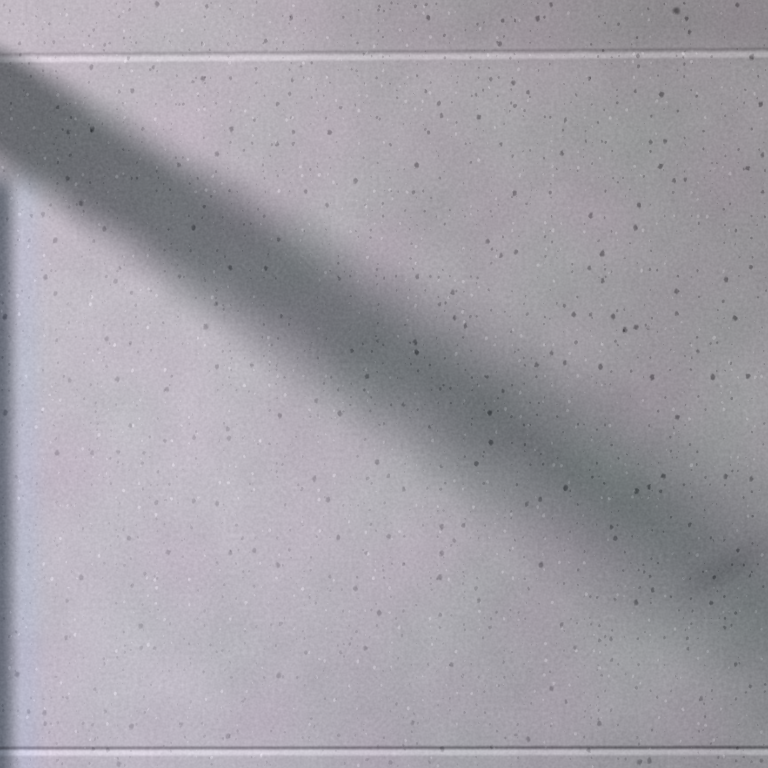
This texture is drawn by a three.js fragment shader. Its source:

```glsl
// Pale concrete wall with two scored joints, crossed by a soft diagonal shadow.
varying vec2 vUv;

vec2 hash2(vec2 p) {
  vec3 q = fract(p.xyx * vec3(0.1031, 0.1030, 0.0973));
  q += dot(q, q.yzx + 33.33);
  return fract((q.xx + q.yz) * q.zy);
}

float gradientNoise(vec2 p) {
  vec2 cell = floor(p), f = fract(p);
  vec2 u = f * f * f * (f * (f * 6.0 - 15.0) + 10.0);
  float a = dot(hash2(cell) * 2.0 - 1.0, f);
  float b = dot(hash2(cell + vec2(1.0, 0.0)) * 2.0 - 1.0, f - vec2(1.0, 0.0));
  float c = dot(hash2(cell + vec2(0.0, 1.0)) * 2.0 - 1.0, f - vec2(0.0, 1.0));
  float d = dot(hash2(cell + 1.0) * 2.0 - 1.0, f - 1.0);
  return mix(mix(a, b, u.x), mix(c, d, u.x), u.y);
}

float fbm(vec2 p) {
  float sum = 0.0, amplitude = 0.5;
  for (int i = 0; i < 4; i++) {
    sum += amplitude * gradientNoise(p);
    p = mat2(0.8, 0.6, -0.6, 0.8) * p * 2.03 + 17.0;
    amplitude *= 0.5;
  }
  return sum;
}

// Scattered soft dots: one possible dot in each grid cell.
float specks(vec2 uv, float scale, float density, float seed) {
  vec2 p = uv * scale + 0.12 * gradientNoise(uv * 240.0);
  vec2 cell = floor(p);
  vec2 pick = hash2(cell + seed);
  vec2 center = 0.3 + 0.4 * hash2(cell + seed + 57.0);
  float radius = mix(0.1, 0.28, pick.y);
  float dist = length((fract(p) - center) * vec2(1.0, 0.8));
  return step(pick.x, density) * (0.4 + 0.6 * pick.y)
    * (1.0 - smoothstep(radius * 0.3, radius, dist));
}

float band(float d, float halfWidth, float blur) {
  return 1.0 - smoothstep(halfWidth - blur, halfWidth + blur, abs(d));
}

vec3 wallColor(vec2 uv) {
  vec3 left = mix(vec3(0.735, 0.715, 0.76), vec3(0.755, 0.725, 0.76), uv.y);
  vec3 right = mix(vec3(0.59, 0.585, 0.605), vec3(0.595, 0.58, 0.595), uv.y);
  vec3 color = mix(left, right, smoothstep(0.05, 1.05, uv.x + 0.12 * (uv.y - 0.5)));
  color -= 0.045 * smoothstep(0.9, 0.96, uv.y) * smoothstep(0.2, 0.8, uv.x);
  color -= 0.03 * smoothstep(0.12, 0.0, uv.y) * uv.x;
  return color + 0.025 * exp(-dot(uv - vec2(0.2, 0.45), uv - vec2(0.2, 0.45)) * 12.0);
}

void main() {
  vec2 uv = vUv;
  vec3 color = wallColor(uv);

  // Cloudy stains and a faint violet to green drift
  float stain = fbm(uv * 5.0 + 3.0);
  color += 0.07 * stain + 0.035 * fbm(uv * 22.0);
  color += vec3(0.02, -0.01, 0.012) * gradientNoise(uv * 9.0 + 40.0);

  // Joints: a dark groove above a lit lip
  float topJoint = uv.y - mix(0.922, 0.929, uv.x) - 0.001 * gradientNoise(uv.xx * 35.0);
  float bottomJoint = uv.y - mix(0.0195, 0.0205, uv.x);
  color += 0.11 * band(topJoint, 0.0035, 0.0025);
  color -= 0.10 * band(topJoint - 0.0075, 0.0015, 0.0025);
  color += 0.12 * band(bottomJoint, 0.0035, 0.0025);
  color -= 0.20 * band(bottomJoint - 0.0065, 0.0018, 0.0022);

  // Diagonal shadow, wider and softer to the right
  float wobble = 0.008 * gradientNoise(uv * 14.0);
  float upperEdge = uv.y - (0.935 - 0.62 * uv.x) + wobble;
  float lowerEdge = uv.y - (0.79 - 0.665 * uv.x) + wobble;
  float upperBlur = mix(0.022, 0.12, uv.x);
  float lowerBlur = mix(0.035, 0.13, uv.x);
  float shadow = (1.0 - smoothstep(-upperBlur, upperBlur, upperEdge))
    * smoothstep(-lowerBlur, lowerBlur, lowerEdge);

  // Narrow upright shadow along the left side, with a cool fringe
  float below = 1.0 - smoothstep(0.74, 0.80, uv.y);
  float upright = below * (1.0 - smoothstep(0.0, 0.03, uv.x));
  float fringe = below * exp(-pow((uv.x - 0.033) / 0.02, 2.0));
  color += vec3(-0.025, 0.0, 0.025) * fringe;
  vec3 shade = mix(vec3(0.545, 0.575, 0.575), vec3(0.74, 0.78, 0.775), uv.x);
  color *= mix(vec3(1.0), shade, shadow);
  color *= mix(vec3(1.0), vec3(0.55, 0.59, 0.62), upright * (1.0 - shadow));

  // Slanted smudge near the right side
  vec2 smudge = mat2(0.85, 0.53, 0.53, -0.85) * (uv - vec2(0.94, 0.255));
  color -= 0.05 * exp(-dot(smudge * vec2(16.0, 50.0), smudge * vec2(16.0, 50.0)));

  // Grain, dark pits and pale chips
  color += 0.045 * gradientNoise(uv * 190.0) + 0.03 * gradientNoise(uv * 330.0 + 9.0);
  float pitted = 0.55 + 0.45 * smoothstep(0.2, 0.9, uv.x * 0.6 + uv.y * 0.5);
  color -= 0.20 * pitted * specks(uv, 62.0, 0.12, 5.0);
  color -= 0.13 * pitted * specks(uv, 115.0, 0.14, 23.0);
  color += 0.09 * specks(uv + 0.37, 95.0, 0.10, 71.0);
  color -= 0.22 * band(length(uv - vec2(0.881, 0.986)), 0.004, 0.003);

  gl_FragColor = vec4(clamp(color, 0.0, 1.0), 1.0);
}
```
